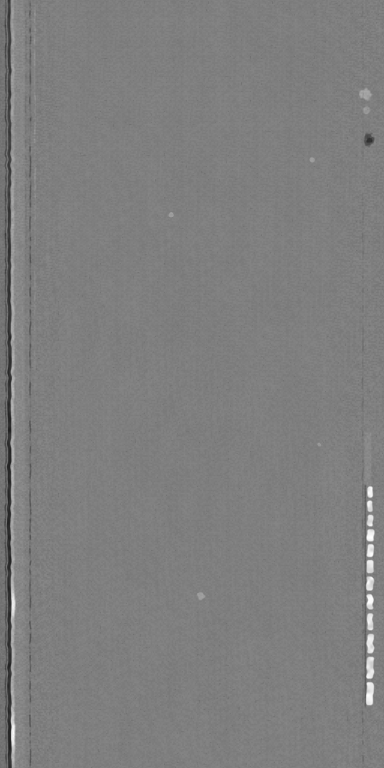
Write a WebGL 1 fragment shader that draws this texture.

```glsl
precision highp float;
// Grey rolled sheet with a ragged dark seam at left, dotted guide lines, small blemishes and a column of white dashes.

uniform vec2 u_resolution;

const float PI = 3.14159;

float hash(vec2 cell) {
  return fract(sin(dot(cell, vec2(127.1, 311.7))) * 43758.5453);
}

// Smooth value noise in 0..1
float noise(vec2 p) {
  vec2 cell = floor(p);
  vec2 f = fract(p);
  f = f * f * (3.0 - 2.0 * f);
  float low = mix(hash(cell), hash(cell + vec2(1.0, 0.0)), f.x);
  float high = mix(hash(cell + vec2(0.0, 1.0)), hash(cell + vec2(1.0, 1.0)), f.x);
  return mix(low, high, f.y);
}

// Soft vertical line: 1 on the centre, fading past halfWidth
float line(float x, float centre, float halfWidth, float soft) {
  return 1.0 - smoothstep(halfWidth - soft, halfWidth + soft, abs(x - centre));
}

// Soft vertical extent between two heights
float span(float y, float bottom, float top) {
  return smoothstep(bottom - 0.002, bottom + 0.002, y)
       * (1.0 - smoothstep(top - 0.002, top + 0.002, y));
}

// Round blemish with an irregular rim
float spot(vec2 p, vec2 centre, float radius) {
  float rim = (noise(p * 260.0) - 0.5) * radius * 0.6;
  return 1.0 - smoothstep(radius * 0.6, radius * 1.2, length(p - centre) + rim);
}

float bump(float y, float centre, float spread) {
  float d = (y - centre) / spread;
  return exp(-d * d);
}

// Fine grain, sparse pores, cloudy mottling and faint vertical streaks
float sheet(vec2 p) {
  float grain = noise(p * 512.0) - 0.5;
  float pores = smoothstep(0.86, 1.0, noise(p * 420.0 + 41.0));
  float cloud = noise(p * vec2(45.0, 32.0)) - 0.5;
  float streak = noise(vec2(p.x * 190.0, p.y * 3.0)) - 0.5;
  float margin = 1.0 - smoothstep(0.05, 0.1, p.x) + smoothstep(0.4, 0.49, p.x);
  return 0.497 + (0.04 + 0.02 * margin) * grain - 0.04 * pores + 0.011 * cloud + 0.01 * streak;
}

// Dark seam with a pale ragged lip and a strip beside it
float seam(float shade, vec2 p) {
  float wobble = (noise(vec2(3.0, p.y * 130.0)) - 0.5) * 0.0016
               + (noise(vec2(9.0, p.y * 16.0)) - 0.5) * 0.0008;
  float x = p.x + wobble;
  float lower = 1.0 - smoothstep(0.45, 0.85, p.y);
  float glow = bump(p.y, 0.213, 0.016) + bump(p.y, 0.045, 0.022);
  float rough = noise(p * vec2(300.0, 150.0));

  shade += 0.03 * line(p.x, 0.024, 0.008, 0.003);
  shade -= 0.04 * line(p.x, 0.003, 0.0045, 0.001);
  shade -= (0.08 + 0.12 * rough) * line(x, 0.0078, 0.0011, 0.001);
  float lip = line(x, 0.0162, 0.0021 + 0.0008 * glow, 0.0018);
  shade += lip * (0.05 + 0.06 * lower + 0.09 * rough + 0.28 * glow);
  float gap = line(x, 0.0121, 0.0019 + 0.0003 * lower, 0.001);
  return mix(shade, 0.10 + 0.12 * rough, gap * (0.74 + 0.2 * lower));
}

// Thin broken guide line
float dottedLine(vec2 p, float centre, float seed) {
  float breaks = smoothstep(0.3, 0.75, noise(vec2(seed, p.y * 180.0)));
  float drift = (noise(vec2(seed + 5.0, p.y * 100.0)) - 0.5) * 0.0012;
  return line(p.x + drift, centre, 0.001, 0.001) * (0.25 + 0.75 * breaks);
}

// Rounded dashes between two heights, short at the top and longer below
float dashes(vec2 p, float centre, float bottom, float top, float count) {
  float stretch = 0.1;
  float t = (top - p.y) / (top - bottom);
  float row = count * (t + stretch * sin(PI * t));
  float pitch = (top - bottom) / (count * (1.0 + stretch * PI * cos(PI * t)));
  float id = floor(row);
  float halfLength = 0.5 * pitch - mix(0.0016, 0.0026, hash(vec2(id, 7.0)));
  float halfWidth = mix(0.0036, 0.0047, hash(vec2(id, 13.0))) * mix(0.75, 1.0, smoothstep(0.0, 3.0, id));
  vec2 local = vec2(p.x - centre, (fract(row) - 0.5) * pitch);
  local.x += (noise(p * vec2(60.0, 160.0)) - 0.5) * 0.0025;
  vec2 q = abs(local) - vec2(halfWidth, halfLength) + 0.003;
  float d = length(max(q, 0.0)) + min(max(q.x, q.y), 0.0) - 0.003;
  return step(bottom, p.y) * step(p.y, top) * (1.0 - smoothstep(-0.0013, 0.0013, d));
}

void main() {
  // Height runs 0..1, width 0..0.5
  vec2 p = gl_FragCoord.xy / u_resolution * vec2(0.5, 1.0);
  float shade = seam(sheet(p), p);

  // Guide lines near both margins
  float upper = smoothstep(0.35, 0.9, p.y);
  shade -= 0.15 * dottedLine(p, 0.0393, 2.0);
  shade += 0.08 * dottedLine(p, 0.0455, 17.0) * upper;
  shade -= 0.05 * dottedLine(p, 0.0335, 23.0) * upper;
  shade -= 0.07 * dottedLine(p, 0.4725, 31.0) * (1.0 - 0.6 * upper);

  // Scattered blemishes
  shade += 0.14 * spot(p, vec2(0.4755, 0.877), 0.0078);
  shade += 0.1 * spot(p, vec2(0.477, 0.856), 0.005);
  shade -= 0.18 * spot(p, vec2(0.480, 0.818), 0.008);
  shade -= 0.13 * spot(p, vec2(0.481, 0.817), 0.0035);
  shade += 0.12 * spot(p, vec2(0.4065, 0.792), 0.0036);
  shade += 0.12 * spot(p, vec2(0.223, 0.720), 0.0035);
  shade += 0.12 * spot(p, vec2(0.2615, 0.224), 0.005);
  shade += 0.1 * spot(p, vec2(0.4155, 0.4205), 0.0027);

  // White dashes with a shaded flank, and a faint run above them
  float run = span(p.y, 0.0794, 0.3685);
  shade += 0.035 * line(p.x, 0.479, 0.0045, 0.001) * span(p.y, 0.3685, 0.438);
  shade -= 0.12 * run * line(p.x, 0.4757, 0.0011, 0.001);
  float bright = dashes(p, 0.482, 0.0794, 0.3685, 12.0);
  shade = mix(shade, 0.8 + 0.2 * noise(p * 190.0), bright);

  gl_FragColor = vec4(vec3(clamp(shade, 0.0, 1.0)), 1.0);
}
```
